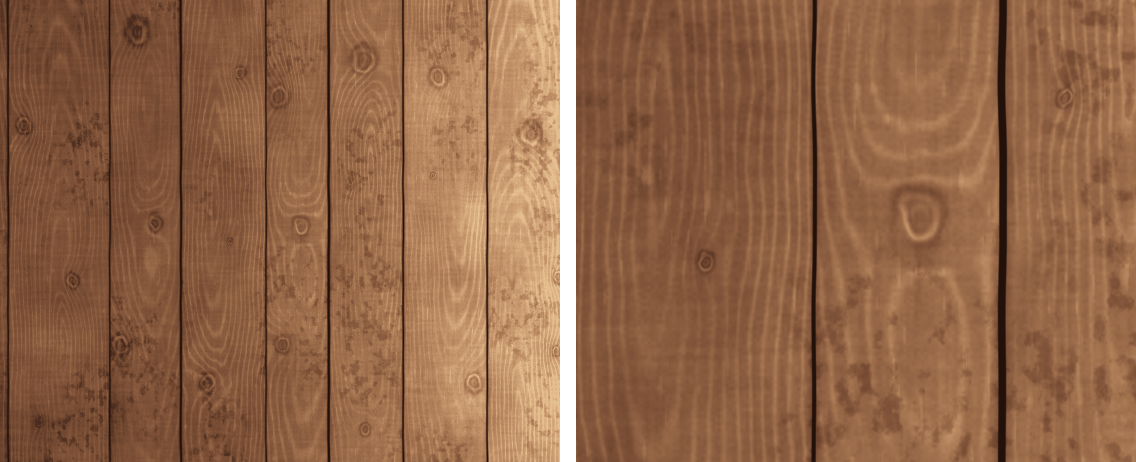
Left, the full canvas; right, a detail of the centre.
This texture is drawn by a Shadertoy shader. Its source:

```glsl
#define PLANKS 8
#define KNOTS_PER_PLANK 3
#define KNOT_MIN 0.005
#define KNOT_MAX 0.023
#define RING_SPACING 0.0072
#define RING_STRENGTH 0.24
#define FIBRE_STRENGTH 0.75
#define BLOTCH_STRENGTH 1.5
#define WEAR_STRENGTH 1.0
#define SEAM_THIN 0.0012
#define SEAM_WIDE 0.0024
#define SIDE_LIGHT 3.4

// Plank edges from left to right, in canvas widths
const float EDGES[PLANKS + 1] = float[](
    -0.11, 0.0145, 0.196, 0.323, 0.475, 0.587, 0.720, 0.870, 1.02);

// Wood tones from dark to light
const vec3 TONES[6] = vec3[](
    vec3(0.29, 0.17, 0.12), vec3(0.43, 0.27, 0.18), vec3(0.53, 0.35, 0.24),
    vec3(0.64, 0.45, 0.31), vec3(0.77, 0.58, 0.42), vec3(0.90, 0.75, 0.56));
const vec3 GAP_COLOUR = vec3(0.13, 0.065, 0.04);

float hash(vec2 p) {
    return fract(sin(dot(p, vec2(127.1, 311.7))) * 43758.5453);
}

float noise(vec2 p) {
    vec2 i = floor(p), f = fract(p);
    f = f * f * (3.0 - 2.0 * f);
    return mix(mix(hash(i), hash(i + vec2(1, 0)), f.x),
               mix(hash(i + vec2(0, 1)), hash(i + vec2(1, 1)), f.x), f.y);
}

float fbm(vec2 p) {
    float sum = 0.0, amp = 0.53;
    for (int i = 0; i < 4; i++) {
        sum += amp * noise(p);
        p = p * 2.03 + 17.3;
        amp *= 0.5;
    }
    return sum;
}

vec3 woodColour(float tone) {
    tone = clamp(tone, 0.0, 4.999);
    int i = int(tone);
    return mix(TONES[i], TONES[i + 1], fract(tone));
}

// Adds one knot: bends the growth rings and shades the eye
void addKnot(vec2 offset, float radius, float seed, inout float rings, inout float tone) {
    vec2 q = offset / (radius * vec2(1.0, 1.15));
    float d = length(q) + 0.35 * (noise(q * 1.6 + seed * 50.0) - 0.5);
    float side = 0.5 + 0.5 * sin(atan(q.y, q.x) + seed * 6.28);
    rings += 1.8 * radius * exp(-0.22 * dot(q, q) / (1.0 + 0.3 * abs(q.y)));
    tone -= 0.95 * exp(-pow((d - 1.05) / 0.24, 2.0)) * (1.1 - 0.5 * side);
    tone += 0.95 * exp(-pow((d - 0.76) / 0.13, 2.0)) * side;
    tone -= 0.85 * exp(-pow((d - 0.45) / 0.14, 2.0));
    tone -= 0.65 * exp(-9.0 * d * d);
    tone -= 0.45 * exp(-dot(q * vec2(0.7, 0.5), q * vec2(0.7, 0.5)));
}

void mainImage(out vec4 fragColor, in vec2 fragCoord) {
    vec2 p = fragCoord / iResolution.x;
    float pixel = 1.0 / iResolution.x;
    float height = iResolution.y / iResolution.x;
    float v = p.y / height;

    // Plank under this point and the nearest gap
    float edgeX = p.x + 0.0012 * (noise(vec2(p.y * 22.0, 3.0)) - 0.5);
    int plank = 0;
    float gap = 1.0;
    for (int i = 0; i < PLANKS; i++) {
        if (edgeX > EDGES[i]) plank = i;
        float halfWidth = mix(SEAM_THIN, SEAM_WIDE, hash(vec2(i, 5.0)));
        gap = min(gap, abs(edgeX - EDGES[i]) - halfWidth);
    }
    float id = float(plank);
    float left = EDGES[plank], width = EDGES[plank + 1] - left;
    vec2 shift = vec2(id * 7.31, id * 3.17);

    // Light from the right, darker at top and bottom
    float tone = 1.75 + SIDE_LIGHT * p.x * p.x - 0.5 * pow(2.0 * v - 1.0, 2.0);
    tone += 0.35 * (hash(vec2(id, 9.0)) - 0.5);

    // Long pointed growth rings around the heart of each plank
    vec2 heart = vec2(left + width * mix(0.3, 0.7, hash(vec2(id, 1.0))),
                      height * hash(vec2(id, 2.0)));
    vec2 away = p - heart;
    away.x += 0.022 * (fbm(p * vec2(9.0, 5.0) + shift) - 0.5);
    float rings = length(away * vec2(1.0, 0.11));
    rings += 0.006 * fbm(p * vec2(45.0, 9.0) + shift);

    // Scattered knots, mostly small
    for (int k = 0; k < KNOTS_PER_PLANK; k++) {
        float slot = float(k) + 0.5;
        float seed = hash(vec2(id + 11.0, slot));
        float size = hash(vec2(id + 23.0, slot));
        vec2 centre = vec2(left + width * mix(0.15, 0.85, seed),
            height * (slot + 0.8 * (hash(vec2(id + 37.0, slot)) - 0.5)) / float(KNOTS_PER_PLANK));
        addKnot(p - centre, mix(KNOT_MIN, KNOT_MAX, size * size), seed, rings, tone);
    }
    float wave = 0.5 + 0.5 * sin(6.2832 * rings / RING_SPACING);
    float ringFade = smoothstep(0.25, 0.7, fbm(p * vec2(13.0, 6.0) + shift + 40.0));
    tone += RING_STRENGTH * (2.4 * pow(wave, 3.0) - 0.75) * (0.35 + ringFade);

    // Fibres, faint saw marks and broad stains
    tone += FIBRE_STRENGTH * (fbm(p * vec2(210.0, 14.0) + shift) - 0.5);
    tone += 0.3 * (noise(p * vec2(25.0, 230.0) + shift) - 0.5);
    tone += 0.35 * (noise(p * 480.0) - 0.5);
    tone += BLOTCH_STRENGTH * (fbm(p * vec2(12.0, 9.0) + shift + 70.0) - 0.5);

    // Rough dark flecks in patches and short pale scratches
    float patches = smoothstep(0.45, 0.68, fbm(p * vec2(10.0, 7.0) + shift + 90.0));
    float flecks = smoothstep(0.48, 0.72, fbm(p * vec2(120.0, 95.0) + shift));
    tone -= WEAR_STRENGTH * patches * flecks;
    tone += 0.45 * smoothstep(0.82, 0.97, noise(p * vec2(300.0, 55.0) + shift));

    // Shaded plank edges and dark gaps
    tone -= 0.8 * exp(-max(gap, 0.0) / 0.0025);
    vec3 colour = woodColour(tone);
    colour = mix(GAP_COLOUR, colour, smoothstep(-pixel, pixel, gap));
    fragColor = vec4(colour, 1.0);
}
```
